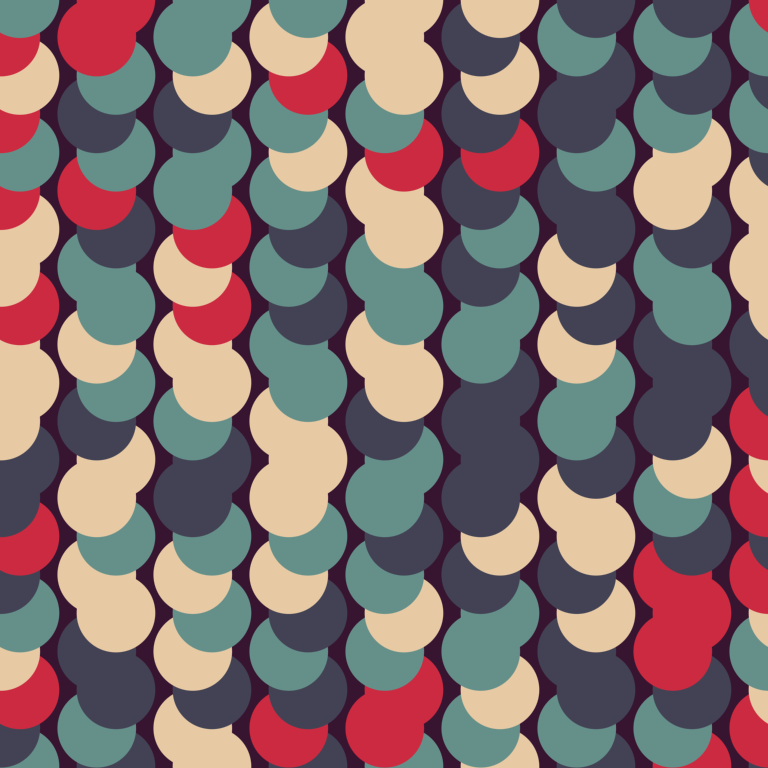
Give the GLSL for this pattern, as a WebGL 2 fragment shader.

```glsl
#version 300 es
precision highp float;
// Eight columns of overlapping flat discs on a dark plum ground. Each column
// zigzags left and right as it descends, and every disc overlaps the one below.
// Rows are painted from low to high; a sine hash picks each disc's colour.

#define COLUMNS 8.0
#define ROWS 20.0
#define RADIUS 0.0512               // share of canvas width
#define ZIGZAG 0.2                  // sideways step, share of a column
#define ORIGIN vec2(0.008, -0.035)  // shift in columns and rows
#define SEED 17.0
#define EDGE_PIXELS 0.8

uniform vec2 u_resolution;
out vec4 fragColor;

const vec3 PLUM  = vec3(0.215, 0.080, 0.190);
const vec3 SLATE = vec3(0.260, 0.260, 0.330);
const vec3 CREAM = vec3(0.905, 0.790, 0.645);
const vec3 TEAL  = vec3(0.395, 0.565, 0.540);
const vec3 RED   = vec3(0.800, 0.165, 0.250);

float hash(vec2 cell) {
    return fract(sin(dot(cell + SEED, vec2(127.1, 311.7))) * 43758.5453);
}

// Weighted choice among the four disc colours
vec3 discColour(vec2 cell) {
    float pick = hash(cell);
    if (pick < 0.275) return SLATE;
    if (pick < 0.540) return CREAM;
    if (pick < 0.790) return TEAL;
    return RED;
}

void main() {
    // Rows count downwards from the top edge
    vec2 uv = gl_FragCoord.xy / u_resolution;
    vec2 grid = vec2(COLUMNS, ROWS);
    vec2 p = vec2(uv.x, 1.0 - uv.y) * grid - ORIGIN;
    float edge = EDGE_PIXELS / min(u_resolution.x, u_resolution.y);
    float nearestRow = floor(p.y);

    // Composite the rows in reach, lowest first
    vec3 colour = PLUM;
    for (int i = 2; i >= -1; i--) {
        float row = nearestRow + float(i);
        float shift = mod(row, 2.0) < 0.5 ? ZIGZAG : 0.0;
        float column = floor(p.x - shift + 0.5);
        vec2 offset = (p - vec2(column + shift, row)) / grid;
        float dist = length(offset) - RADIUS;
        float cover = 1.0 - smoothstep(-edge, edge, dist);
        colour = mix(colour, discColour(vec2(column, row)), cover);
    }
    fragColor = vec4(colour, 1.0);
}
```
